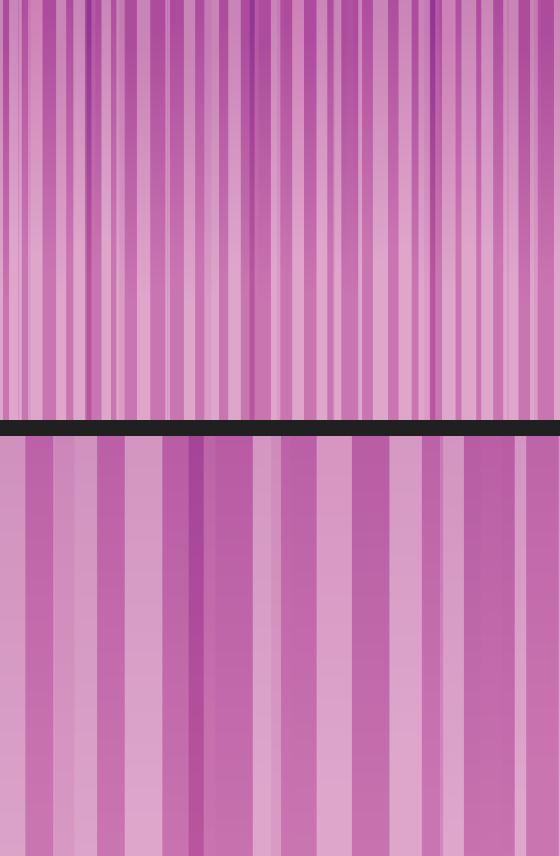
Top, the full canvas; bottom, a detail of the centre.
Reproduce this pattern procedurally as a Shadertoy shader.

```glsl
// Vertical orchid stripes of uneven width that fade from deep at the top to pale below.

float hash(float n) {
    n = fract(n * 0.1031 + 0.137);
    n *= n + 33.33;
    return fract(n * (n + n));
}

// Antialiased step across a vertical edge; x and edge are in canvas widths.
float edgeStep(float edge, float x) {
    return clamp((x - edge) * iResolution.x + 0.5, 0.0, 1.0);
}

float band(float left, float right, float x) {
    return edgeStep(left, x) - edgeStep(right, x);
}

// Jittered border between stripe k - 1 and stripe k.
float stripeEdge(float k) {
    float widenDark = mod(k, 2.0) < 0.5 ? -0.02 : 0.02;
    return (k + 0.9 * (hash(k + 17.0) - 0.5) + widenDark) / 52.0;
}

// One narrow band at a random place in each of a number of equal cells.
float scatteredBand(float x, float cells, float width, float seed) {
    float cell = floor(x * cells);
    float left = (cell + 0.1 + 0.6 * hash(cell + seed)) / cells;
    return band(left, left + width, x);
}

// Vertical fade; the shift moves its height a little per stripe.
float fadeDown(float depth, float shift) {
    return clamp((depth - 0.05 + shift) / 0.6, 0.0, 1.0);
}

vec3 stripeColor(float k, float depth) {
    float fade = fadeDown(depth, 0.16 * (hash(k + 71.0) - 0.5));
    if (mod(k, 2.0) < 0.5)
        return mix(vec3(0.68, 0.30, 0.615), vec3(0.79, 0.458, 0.69), fade);
    float pinkness = 0.7 * step(0.7, hash(k + 143.0));
    vec3 top = mix(vec3(0.785, 0.52, 0.716), vec3(0.82, 0.50, 0.71), pinkness);
    return mix(top, vec3(0.87, 0.652, 0.798), fade);
}

void mainImage(out vec4 fragColor, in vec2 fragCoord) {
    vec2 uv = fragCoord / iResolution.xy;
    float depth = 1.0 - uv.y;

    // Alternating dark and light stripes
    float nearest = floor(uv.x * 52.0);
    vec3 color = vec3(0.0);
    for (float i = -2.0; i <= 2.0; i++) {
        float k = nearest + i;
        color += stripeColor(k, depth) * band(stripeEdge(k), stripeEdge(k + 1.0), uv.x);
    }

    // Faint overlapping bands and hairlines
    vec3 veil = mix(vec3(0.72, 0.36, 0.65), vec3(0.79, 0.46, 0.69), fadeDown(depth, 0.0));
    color = mix(color, veil, 0.25 * scatteredBand(uv.x, 7.0, 0.012, 5.0));
    color = mix(color, veil, 0.6 * scatteredBand(uv.x, 4.0, 0.0015, 29.0));

    // A few narrow accents in the deepest purple, each with a softer rim
    vec3 accent = mix(vec3(0.57, 0.21, 0.575), vec3(0.72, 0.335, 0.61), fadeDown(depth, 0.0));
    color = mix(color, veil, 0.7 * scatteredBand(uv.x, 3.0, 0.016, 8.0));
    color = mix(color, accent, scatteredBand(uv.x, 3.0, 0.009, 8.0));

    fragColor = vec4(color, 1.0);
}
```
